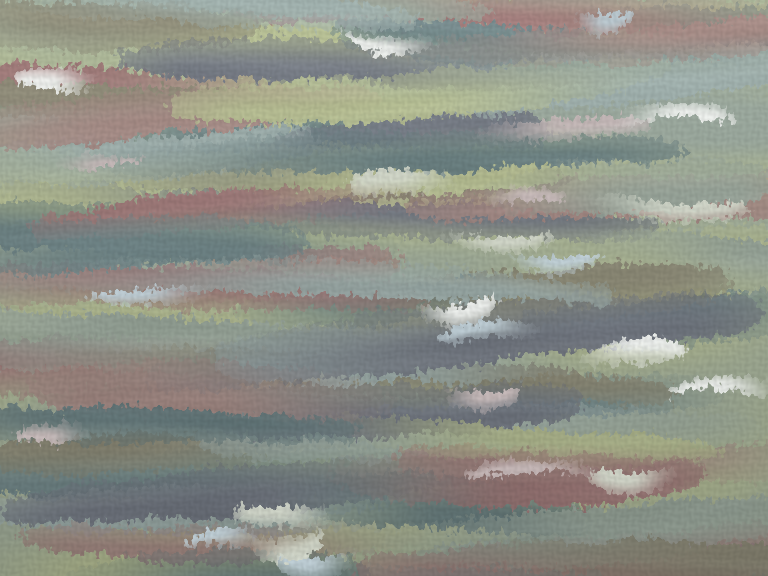
Write a Shadertoy shader that draws this background.

```glsl
#define BAND_STROKES 63
#define HIGHLIGHTS 24
#define BAND_HALF_LENGTH vec2(0.24, 0.62)
#define BAND_HALF_WIDTH vec2(0.030, 0.052)
#define LIGHT_HALF_LENGTH vec2(0.06, 0.19)
#define LIGHT_HALF_WIDTH vec2(0.009, 0.021)
#define RAGGEDNESS 0.016
#define END_FADE 0.9
#define WEAVE_COUNT 92.0
#define WEAVE_DEPTH 0.038
#define TAU 6.28318

const vec3 PIGMENTS[9] = vec3[9](
    vec3(0.42, 0.50, 0.51),  // teal
    vec3(0.59, 0.45, 0.45),  // mauve
    vec3(0.67, 0.70, 0.54),  // pale olive
    vec3(0.43, 0.45, 0.49),  // slate
    vec3(0.52, 0.51, 0.44),  // taupe
    vec3(0.57, 0.62, 0.58),  // sage
    vec3(0.39, 0.47, 0.48),  // deep teal
    vec3(0.61, 0.51, 0.49),  // rose
    vec3(0.58, 0.64, 0.63)); // pale teal

const vec3 LIGHTS[4] = vec3[4](
    vec3(0.91, 0.92, 0.91),  // white
    vec3(0.73, 0.79, 0.82),  // ice blue
    vec3(0.80, 0.82, 0.77),  // pale green
    vec3(0.76, 0.71, 0.71)); // pink

vec4 hash4(float n) {
    return fract(sin(n * vec4(12.99, 78.23, 37.72, 93.99) + 1.7) * 4375.85);
}

vec2 gradientAt(vec2 cell) {
    float angle = TAU * fract(sin(dot(cell, vec2(127.1, 311.7))) * 4375.85);
    return vec2(cos(angle), sin(angle));
}

float gradientNoise(vec2 p) {
    vec2 i = floor(p), f = p - i;
    vec2 u = f * f * f * (f * (f * 6.0 - 15.0) + 10.0);
    vec2 e = vec2(1.0, 0.0);
    float low  = mix(dot(gradientAt(i), f), dot(gradientAt(i + e), f - e), u.x);
    float high = mix(dot(gradientAt(i + e.yx), f - e.yx), dot(gradientAt(i + 1.0), f - 1.0), u.x);
    return mix(low, high, u.y);
}

// Lays one curved, tapered stroke with a bristly rim over the paint below
void paintStroke(inout vec3 paint, vec2 p, vec2 centre, vec2 halfSize, vec4 rnd, vec3 pigment) {
    vec2 d = p - centre;
    float along = d.x / halfSize.x;
    d.y -= d.x * (rnd.x - 0.42) * 0.18 + (rnd.y - 0.5) * 0.06 * along * along;

    float width = halfSize.y * (1.0 - 0.55 * along * along);
    float rim = length(vec2(max(abs(d.x) - halfSize.x + 2.0 * halfSize.y, 0.0) * 0.5, d.y)) - width;
    if (rim > 0.03) return;

    vec2 seed = 17.0 * rnd.zw;
    rim += RAGGEDNESS * (gradientNoise(p * vec2(90.0, 60.0) + seed)
                       + 0.6 * gradientNoise(p * vec2(190.0, 150.0) + seed)
                       + 0.9 * gradientNoise(p * 9.0 + seed));

    float soft = max(0.0018, 0.8 / iResolution.y);
    float cover = 1.0 - smoothstep(-soft, soft, rim);

    // Thin the paint towards one end and one long side
    float heading = rnd.z < 0.5 ? -1.0 : 1.0;
    float side = rnd.w < 0.5 ? -1.0 : 1.0;
    cover *= 1.0 - END_FADE * smoothstep(-0.1, 0.95, along * heading);
    cover *= 1.0 - 0.35 * smoothstep(0.6, 1.0, -along * heading);
    cover *= mix(0.45, 0.96, smoothstep(-halfSize.y, halfSize.y * 0.4, d.y * side));

    float streak = gradientNoise(vec2(p.x * 4.0, d.y * 45.0) + seed);
    paint = mix(paint, pigment + 0.035 * streak, cover);
}

// Embossed over-and-under threads with uneven grain, centred on zero
float weaveRelief(vec2 p) {
    vec2 u = p * WEAVE_COUNT;
    u += 0.7 * vec2(gradientNoise(p * 30.0), gradientNoise(p * 30.0 + 31.0));
    float checker = sin(0.5 * TAU * u.x) * sin(0.5 * TAU * u.y);
    float relief = mix(-sin(TAU * u.x), sin(TAU * u.y), 0.5 + 0.5 * checker);
    return 0.8 * relief + 0.9 * gradientNoise(p * 110.0);
}

void mainImage(out vec4 fragColor, in vec2 fragCoord) {
    vec2 p = fragCoord / iResolution.y;
    float aspect = iResolution.x / iResolution.y;

    // Underpainting
    float wash = gradientNoise(p * vec2(1.5, 7.0));
    vec3 paint = mix(PIGMENTS[5], PIGMENTS[2], smoothstep(-0.4, 0.4, wash));

    // Broad bands
    for (int i = 0; i < BAND_STROKES; i++) {
        float n = float(i);
        vec4 place = hash4(n + 3.0), shape = hash4(n + 71.0);
        vec2 centre = vec2(place.x * aspect, fract(n * 0.618 + 0.2) * 1.08 - 0.04);
        vec2 size = vec2(mix(BAND_HALF_LENGTH.x, BAND_HALF_LENGTH.y, place.y),
                         mix(BAND_HALF_WIDTH.x, BAND_HALF_WIDTH.y, place.z));
        paintStroke(paint, p, centre, size, shape, PIGMENTS[i % 9]);
    }

    // Darker towards the bottom
    paint *= mix(0.89, 1.08, p.y);

    // Small bright touches
    for (int i = 0; i < HIGHLIGHTS; i++) {
        float n = float(i);
        vec4 place = hash4(n + 143.0), shape = hash4(n + 211.0);
        vec2 centre = vec2(place.x * aspect, fract(n * 0.618 + 0.45));
        vec2 size = vec2(mix(LIGHT_HALF_LENGTH.x, LIGHT_HALF_LENGTH.y, place.y),
                         mix(LIGHT_HALF_WIDTH.x, LIGHT_HALF_WIDTH.y, place.z));
        paintStroke(paint, p, centre, size, shape, LIGHTS[i % 4]);
    }

    paint *= 1.0 + WEAVE_DEPTH * weaveRelief(p);
    fragColor = vec4(clamp(paint, 0.0, 1.0), 1.0);
}
```
